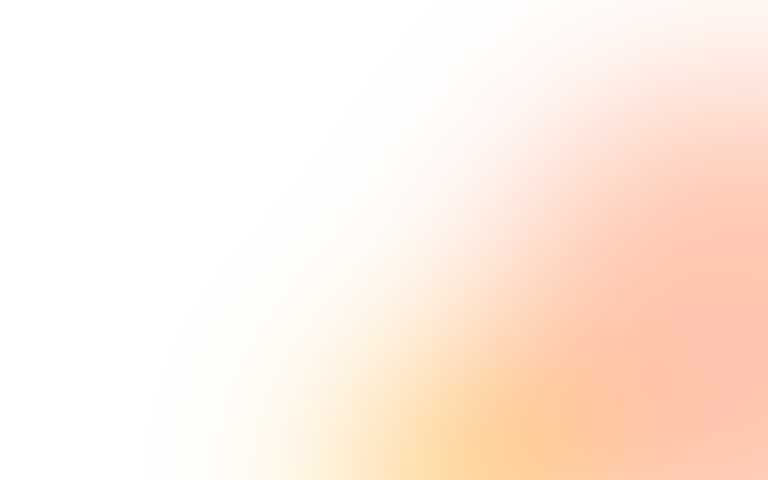
This background is drawn by a Shadertoy shader. Its source:

```glsl
// A soft white background warmed by two blurred glows at the lower right.
// Each glow subtracts its tint from white, fading with distance from its
// centre by an exponential falloff, so that the hues blend where they overlap.

const vec3 WHITE = vec3(1.0, 1.0, 0.998);
const vec3 CORAL_ABSORPTION = vec3(0.0, 0.225, 0.31);
const vec3 AMBER_ABSORPTION = vec3(0.0, 0.11, 0.30);

// Strength of a round glow: 1 at the centre, with a steeper rim as power rises.
float glow(vec2 point, vec2 center, float radius, float power) {
    float reach = length(point - center) / radius;
    return exp(-pow(reach, power));
}

// Takes a tint away from the light in proportion to the glow strength.
vec3 absorb(vec3 light, vec3 absorption, float strength) {
    return light - absorption * strength;
}

void mainImage(out vec4 fragColor, in vec2 fragCoord) {
    // Canvas height is one unit.
    vec2 point = fragCoord / iResolution.y;

    // Broad coral glow on the right, smaller amber glow on the bottom edge.
    float coral = glow(point, vec2(1.56, 0.30), 0.56, 3.0);
    float amber = glow(point, vec2(0.97, 0.0), 0.33, 2.0);

    vec3 color = absorb(WHITE, CORAL_ABSORPTION, coral);
    color = absorb(color, AMBER_ABSORPTION, amber);

    fragColor = vec4(clamp(color, 0.0, 1.0), 1.0);
}
```
